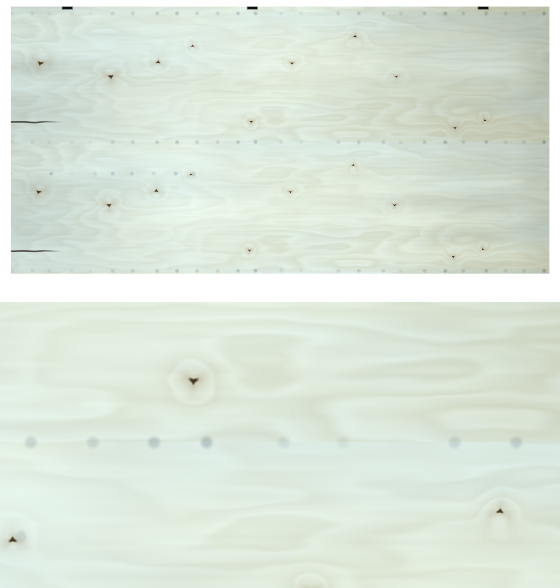
Top, the full canvas; bottom, a detail of the centre.
Reproduce this texture procedurally as a Shadertoy shader.

```glsl
// A pale, wide plywood sheet on a white ground, shaded towards its ends.
// Contours of stretched noise give the grain; the veneer repeats vertically,
// with scattered knots, rows of glue spots, cracks and dark clips on top.
#define ASPECT 1.954
#define SHEET_MIN vec2(0.0195, 0.043)
#define SHEET_MAX vec2(0.981, 0.977)
#define VENEER_HEIGHT 0.45
#define VENEER_START 0.053
#define RING_COUNT 8.0
#define RING_CONTRAST 0.17
#define KNOT_COUNT 10
#define SPOT_SPACING 0.072
#define DARK_WOOD vec3(0.64, 0.67, 0.61)
#define LIGHT_WOOD vec3(0.89, 0.95, 0.92)
#define KNOT_BROWN vec3(0.36, 0.27, 0.16)

float hash(vec2 p) {
    return fract(sin(dot(p, vec2(127.1, 311.7))) * 43758.5453);
}

float noise(vec2 p) {
    vec2 i = floor(p), f = fract(p);
    f = f * f * (3.0 - 2.0 * f);
    return mix(mix(hash(i), hash(i + vec2(1, 0)), f.x),
               mix(hash(i + vec2(0, 1)), hash(i + vec2(1, 1)), f.x), f.y);
}

float fbm(vec2 p) {
    float sum = 0.0, amp = 0.55;
    for (int i = 0; i < 4; i++) {
        sum += amp * noise(p);
        p = p * 2.03 + 17.3;
        amp *= 0.45;
    }
    return sum;
}

// Soft-edged box: 1 inside, 0 outside
float box(vec2 p, vec2 centre, vec2 halfSize, float soft) {
    vec2 d = abs(p - centre) - halfSize;
    return 1.0 - smoothstep(-soft, soft, max(d.x, d.y));
}

// Knot centre in xy, radius in z; the largest lie at the left
vec3 knot(int i, float veneer) {
    float n = float(i);
    float x = 0.13 + 1.72 * (n + 0.6 * hash(vec2(n, 3.0))) / float(KNOT_COUNT);
    float y = VENEER_HEIGHT * (0.1 + 0.8 * hash(vec2(n, 8.0)));
    float r = mix(0.010, 0.0045, smoothstep(0.1, 0.8, x));
    return vec3(x + 0.006 * veneer, y, r * (0.75 + 0.5 * hash(vec2(n, veneer))));
}

// Row of faint round glue spots, dy away from the row's axis
float spots(float x, float dy, float seed) {
    float id = floor(x / SPOT_SPACING);
    float dx = (fract(x / SPOT_SPACING) - 0.5) * SPOT_SPACING;
    dx += 0.02 * (hash(vec2(id, seed)) - 0.5);
    return hash(vec2(id, seed + 5.0)) * smoothstep(0.010, 0.003, length(vec2(dx, dy)));
}

void mainImage(out vec4 fragColor, in vec2 fragCoord) {
    vec2 uv = fragCoord / iResolution.xy;
    vec2 p = uv * vec2(ASPECT, 1.0);
    float px = 1.0 / iResolution.y;
    vec2 s = (uv - SHEET_MIN) / (SHEET_MAX - SHEET_MIN);
    float veneer = floor((p.y - VENEER_START) / VENEER_HEIGHT);
    vec2 v = vec2(p.x, p.y - VENEER_START - veneer * VENEER_HEIGHT);

    // Knots bend the grain and carry a tan halo and a dark core
    float bend = 0.0, halo = 0.0, core = 0.0;
    for (int i = 0; i < KNOT_COUNT; i++) {
        vec3 k = knot(i, veneer);
        vec2 d = (v - k.xy) / k.z;
        float angle = 6.28 * hash(vec2(float(i), 21.0));
        float r = length(d * vec2(0.75, 1.1)) * (1.0 + 0.3 * sin(3.0 * atan(d.y, d.x) + angle));
        bend += exp(-dot(d, d) * 0.03);
        halo += exp(-r * 0.75);
        core = max(core, 1.0 - smoothstep(0.25, 0.95, r));
    }

    // Growth rings and fine fibres
    vec2 g = v + vec2(0.012 * veneer, 0.008 * (noise(v * vec2(6.0, 14.0)) - 0.5));
    float field = fbm(g * vec2(2.3, 9.5) + 4.0) + 0.22 * bend;
    float phase = 6.2832 * RING_COUNT * field;
    float ring = 0.5 + 0.5 * sin(phase + 0.7 * sin(phase));
    float patches = 0.35 + 0.65 * noise(v * vec2(3.0, 9.0) + 40.0);
    ring = (ring - 0.5) * patches * (1.0 - smoothstep(1.2, 3.2, fwidth(phase)));
    float fibre = noise(p * vec2(9.0, 150.0)) - 0.5;
    float bands = noise(p * vec2(1.3, 17.0) + 9.0);

    // Light falls off towards both ends and the upper right
    float left = 1.0 - smoothstep(0.0, 0.35, s.x);
    float right = smoothstep(0.5, 1.0, s.x);
    float tone = 0.93 - 0.29 * left - 0.40 * right;
    tone -= 0.12 * right * smoothstep(0.5, 1.0, s.y);
    tone -= 0.35 * smoothstep(0.92, 1.0, s.x) * bands;
    tone += (0.10 + 0.22 * (left + right)) * (bands - 0.5);
    tone += 0.22 * (fbm(p * vec2(3.0, 7.0)) - 0.5);
    tone += RING_CONTRAST * ring + 0.08 * fibre;
    vec3 col = mix(DARK_WOOD, LIGHT_WOOD, tone);

    // Warm heartwood, with cooler light at the left
    float warm = smoothstep(0.35, 0.75, fbm(v * vec2(2.0, 6.0) + 70.0)) - 0.4 * ring;
    col += (warm * (0.5 + 0.5 * s.x) - 0.35 * left) * vec3(0.022, 0.0, -0.035);

    // Glue spots along the veneer joint and on one shorter row
    float joint = min(v.y, VENEER_HEIGHT - v.y);
    float glue = spots(p.x, joint, 2.0);
    glue += spots(p.x, v.y - 0.34, 6.0) * (1.0 - smoothstep(0.6, 0.8, p.x)) * step(veneer, 0.5);
    col -= 0.15 * glue * vec3(1.0, 0.95, 0.75);

    // Knots and thin cracks running in from the left edge
    col = mix(col, KNOT_BROWN * 1.6, 0.45 * min(halo, 1.0));
    col = mix(col, KNOT_BROWN * 0.6, 0.9 * core);
    float crackY = 0.07 + 0.006 * (noise(vec2(p.x * 25.0, veneer)) - 0.5);
    float crack = 1.0 - smoothstep(0.0007, 0.0012 + px, abs(v.y - crackY));
    col = mix(col, vec3(0.16, 0.15, 0.12), 0.8 * crack * smoothstep(0.23, 0.12, p.x));

    // Dark clips at the top edge
    for (int i = 0; i < 3; i++) {
        vec2 centre = vec2(0.235 + 0.7255 * float(i) - 0.08 * float(i == 1), 0.973);
        col = mix(col, vec3(0.05), box(p, centre, vec2(0.018, 0.0055), px));
    }

    vec2 middle = 0.5 * (SHEET_MIN + SHEET_MAX) * vec2(ASPECT, 1.0);
    vec2 halfSheet = 0.5 * (SHEET_MAX - SHEET_MIN) * vec2(ASPECT, 1.0);
    col = mix(vec3(1.0), col, box(p, middle, halfSheet, 0.7 * px));
    fragColor = vec4(clamp(col, 0.0, 1.0), 1.0);
}
```
